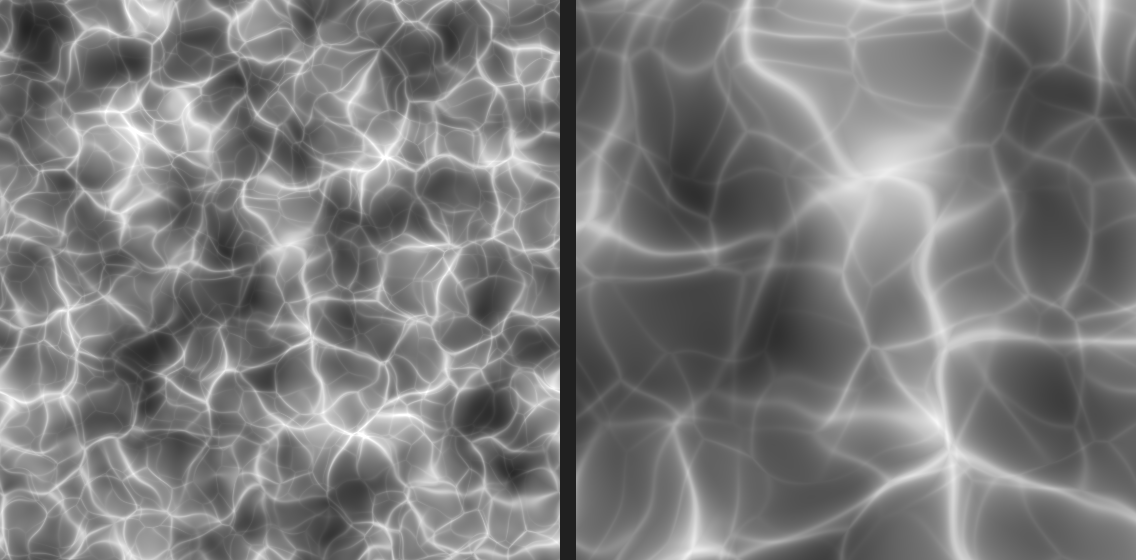
Left: the whole. Right: its middle third, enlarged.
A WebGL 2 fragment shader for this texture:

```glsl
#version 300 es
precision highp float;
// Grey web of glowing, curved filaments over smoky dark hollows.
// Three sizes of cell edges, bent by a noise warp, are added to soft clouds;
// every lattice wraps a whole number of times, so the square tiles.

uniform vec2 u_resolution;
out vec4 fragColor;

float hash(vec2 p) {
    return fract(sin(dot(p, vec2(127.1, 311.7))) * 43758.5453);
}

vec2 wrapCell(vec2 cell, float repeats) {
    return floor(mod(cell + 0.5, repeats));
}

// Slope contribution of one lattice corner
float corner(vec2 cell, vec2 offset, float repeats, float seed) {
    float angle = 6.28318 * hash(wrapCell(cell, repeats) + seed);
    return dot(vec2(cos(angle), sin(angle)), offset);
}

// Wrapping gradient noise, about -0.7 to 0.7
float noise(vec2 uv, float repeats, float seed) {
    vec2 p = uv * repeats;
    vec2 cell = floor(p), f = p - cell;
    vec2 s = f * f * f * (f * (f * 6.0 - 15.0) + 10.0);
    vec2 dx = vec2(1.0, 0.0), dy = vec2(0.0, 1.0);
    float low = mix(corner(cell, f, repeats, seed),
                    corner(cell + dx, f - dx, repeats, seed), s.x);
    float high = mix(corner(cell + dy, f - dy, repeats, seed),
                     corner(cell + 1.0, f - 1.0, repeats, seed), s.x);
    return mix(low, high, s.y);
}

vec2 noise2(vec2 uv, float repeats, float seed) {
    return vec2(noise(uv, repeats, seed), noise(uv, repeats, seed + 37.0));
}

// Glow along the borders between scattered points: 1 on the border
float filaments(vec2 uv, float repeats, float seed) {
    vec2 p = uv * repeats;
    vec2 cell = floor(p);
    float nearest = 9.0, second = 9.0;
    for (int y = -1; y <= 1; y++) {
        for (int x = -1; x <= 1; x++) {
            vec2 c = cell + vec2(x, y);
            vec2 id = wrapCell(c, repeats) + seed;
            vec2 site = c + 0.05 + 0.9 * vec2(hash(id), hash(id + 71.0));
            float d = distance(p, site);
            second = min(second, max(nearest, d));
            nearest = min(nearest, d);
        }
    }
    float gap = second - nearest;
    float softGap = sqrt(gap * gap + 0.0009) - 0.03;
    return 1.0 / (1.0 + 15.0 * softGap);
}

// Lets a web of lines fade in and out across the canvas
float fade(vec2 uv, float repeats, float seed) {
    return clamp(0.95 + 1.5 * noise(uv, repeats, seed), 0.2, 1.35);
}

void main() {
    vec2 uv = gl_FragCoord.xy / u_resolution;

    // Bend straight borders into arcs and hooks
    vec2 bent = uv + 0.035 * noise2(uv, 8.0, 3.0)
                   + 0.020 * noise2(uv, 17.0, 11.0);

    // Smoky light and dark regions
    float cloud = noise(uv, 6.0, 19.0)
                + 0.55 * noise(bent, 11.0, 23.0)
                + 0.25 * noise(bent, 21.0, 29.0);

    // Coarse, medium and fine webs
    float web = 0.34 * filaments(bent, 9.0, 5.0) * fade(uv, 8.0, 41.0)
              + 0.17 * filaments(bent, 14.0, 13.0) * fade(uv, 11.0, 43.0)
              + 0.07 * filaments(bent + 0.02 * noise2(uv, 13.0, 53.0), 20.0, 17.0)
                     * fade(uv, 13.0, 47.0);

    // Lines burn brighter where the cloud is light
    float grey = 0.335 + 0.34 * cloud + web * clamp(1.0 + 0.7 * cloud, 0.5, 1.35);

    // Roll off the hottest knots
    grey -= 0.45 * max(grey - 0.75, 0.0);
    fragColor = vec4(vec3(clamp(grey, 0.13, 1.0)), 1.0);
}
```
